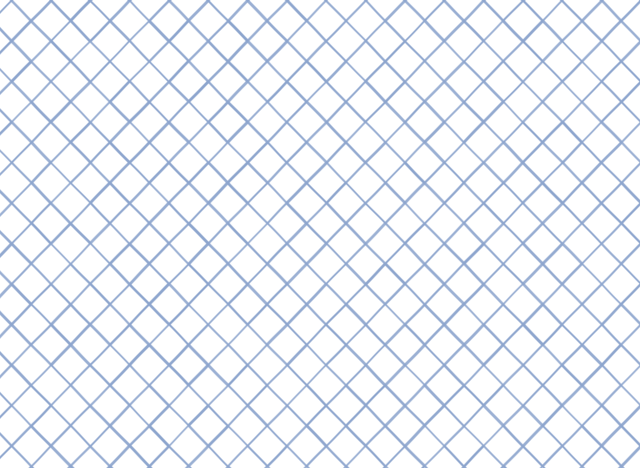
This pattern is drawn by a Shadertoy shader. Its source:

```glsl
// Diagonal lattice of thin blue ink lines on white paper.
// Two families of lines fall on whole numbers of skewed coordinates; layered
// sines bend them slightly and a hash varies weight and ink per segment.

const vec3 PAPER = vec3(1.0);
const vec3 INK = vec3(0.55, 0.645, 0.805);
const vec2 PERIOD = vec2(0.08405, 0.08652);  // diamond size, canvas height = 1
const vec2 CROSSING = vec2(0.6132, 0.6526);  // one crossing of the lattice
const float HALF_WIDTH = 0.0025;             // mean half width of a line
const float WIDTH_VARIATION = 0.26;          // relative, either way
const float INK_VARIATION = 0.14;            // opacity lost on the palest segments
const float WOBBLE = 0.0006;                 // sideways drift of the lines
const float SOFTNESS = 0.0019;               // least half width of an edge

float hash(vec2 p) {
    vec3 q = fract(vec3(p.xyx) * 0.1031);
    q += dot(q, q.yzx + 33.33);
    return fract((q.x + q.y) * q.z);
}

// Slow hand-drawn drift along a line
float drift(float along, float line) {
    return WOBBLE * (0.65 * sin(along * 1.7 + line * 2.4)
                   + 0.35 * sin(along * 4.3 - line * 1.3));
}

// Ink coverage of the lines at whole values of "across"
float inkLines(float across, float along, float seed, float edge) {
    float line = round(across);
    vec2 segment = vec2(line, floor(along)) + seed;
    float unitsPerHeight = length(1.0 / PERIOD);
    float dist = abs((across - line) / unitsPerHeight + drift(along, line + seed));

    float weight = 2.0 * hash(segment + 50.0) - 1.0;
    float halfWidth = HALF_WIDTH * (1.0 + WIDTH_VARIATION * weight);
    float opacity = 1.0 - INK_VARIATION * hash(segment + 91.0);
    return opacity * smoothstep(-edge, edge, halfWidth - dist);
}

void mainImage(out vec4 fragColor, in vec2 fragCoord) {
    float pixel = 1.0 / iResolution.y;
    float edge = max(SOFTNESS, 0.75 * pixel);

    // Skewed coordinates, one unit per line of each family
    vec2 cell = (fragCoord * pixel - CROSSING) / PERIOD;
    float falling = cell.x + cell.y;
    float rising = cell.x - cell.y;

    // Lay both families over the paper
    float a = inkLines(falling, rising, 3.0, edge);
    float b = inkLines(rising, falling, 37.0, edge);
    float coverage = 1.0 - (1.0 - a) * (1.0 - b);
    fragColor = vec4(mix(PAPER, INK, coverage), 1.0);
}
```
